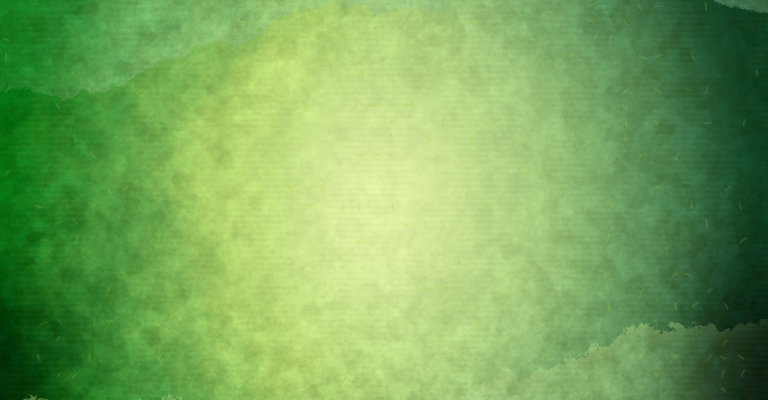
Reproduce this background procedurally as a Shadertoy shader.

```glsl
// Weathered green paper with a pale central glow, dark sides and two torn water stains.

const vec2 GLOW_CENTER = vec2(0.495, 0.49);
const float GLOW_FLATTEN = 0.42;   // how slowly the glow falls off vertically
const vec3 CORE        = vec3(0.87, 0.935, 0.63);
const vec3 MID_LEFT    = vec3(0.70, 0.83, 0.42);
const vec3 MID_RIGHT   = vec3(0.65, 0.80, 0.49);
const vec3 OUTER_LEFT  = vec3(0.33, 0.60, 0.25);
const vec3 OUTER_RIGHT = vec3(0.36, 0.57, 0.35);
const vec3 RIM_LEFT    = vec3(0.02, 0.44, 0.06);
const vec3 RIM_RIGHT   = vec3(0.06, 0.25, 0.13);
const vec3 TOP_STAIN   = vec3(0.59, 0.79, 0.60);
const vec3 LOW_STAIN   = vec3(0.66, 0.78, 0.48);
const vec3 FLECK       = vec3(0.73, 0.84, 0.24);
const float MOTTLE = 0.26;
const float WEAVE = 0.008;
const float CORNER_SHADE = 0.65;

vec2 hash2(vec2 cell) {
    vec3 q = fract(cell.xyx * vec3(0.1031, 0.1030, 0.0973));
    q += dot(q, q.yzx + 33.33);
    return fract((q.xx + q.yz) * q.zy);
}

// Soft cellular noise: nearby cell values blended by distance, about -0.5 to 0.5
float softCells(vec2 p) {
    vec2 base = floor(p);
    float total = 0.0, weightSum = 0.0;
    for (int y = -1; y <= 1; y++)
    for (int x = -1; x <= 1; x++) {
        vec2 cell = base + vec2(x, y);
        vec2 offset = cell + hash2(cell) - p;
        float weight = exp(-7.0 * dot(offset, offset));
        total += weight * hash2(cell + 71.0).x;
        weightSum += weight;
    }
    return total / weightSum - 0.5;
}

float layeredCells(vec2 p) {
    float sum = 0.0, gain = 0.5;
    for (int i = 0; i < 5; i++) {
        sum += gain * softCells(p);
        p = mat2(1.6, 1.2, -1.2, 1.6) * p + 17.0;
        gain *= 0.72;
    }
    return sum;
}

// Ragged offset for the torn edges
float tornEdge(float x) {
    return 0.011 * sin(x * 31.0 + 1.0) + 0.007 * sin(x * 73.0)
         + 0.004 * sin(x * 171.0 + 2.0);
}

// Sparse short strokes, one candidate in each cell
float flecks(vec2 p) {
    vec2 cell = floor(p);
    vec2 seed = hash2(cell + 9.0);
    vec2 q = fract(p) - 0.5 - 0.3 * (seed - 0.5);
    float angle = 6.2832 * seed.x;
    q = mat2(cos(angle), sin(angle), -sin(angle), cos(angle)) * q;
    q.y += 0.6 * q.x * q.x;
    float dist = length(vec2(max(abs(q.x) - 0.18, 0.0), q.y));
    return smoothstep(0.10, 0.02, dist) * step(0.80, seed.y);
}

vec3 glowColor(vec2 uv) {
    vec2 d = uv - GLOW_CENTER;
    float side = smoothstep(-0.18, 0.18, d.x);
    float radius = length(d * vec2(1.0, GLOW_FLATTEN));
    vec3 color = mix(CORE, mix(MID_LEFT, MID_RIGHT, side), smoothstep(0.0, 0.24, radius));
    color = mix(color, mix(OUTER_LEFT, OUTER_RIGHT, side), smoothstep(0.18, 0.37, radius));
    color = mix(color, mix(RIM_LEFT, RIM_RIGHT, side), smoothstep(0.32, 0.51, radius));
    float corner = smoothstep(0.32, 0.52, abs(d.x)) * smoothstep(0.55, 0.0, uv.y);
    return color * (1.0 - CORNER_SHADE * corner);
}

void mainImage(out vec4 fragColor, in vec2 fragCoord) {
    vec2 uv = fragCoord / iResolution.xy;
    vec2 p = fragCoord / iResolution.y;
    float broad = layeredCells(p * 7.0);
    float fine = layeredCells(p * 26.0 + 40.0);

    // Glow, its outline loosened by the broad mottling
    vec3 color = glowColor(uv + 0.035 * vec2(broad, fine));

    // Torn stains: upper left and lower right
    float rough = 0.035 * fine + 0.03 * broad;
    float topLine = 0.765 + 0.22 * smoothstep(0.08, 0.45, uv.x)
                  + 0.06 * smoothstep(0.56, 0.64, uv.x)
                  - 0.07 * smoothstep(0.88, 0.98, uv.x);
    float above = uv.y - topLine - tornEdge(uv.x) - rough;
    float lowLine = 0.20 * smoothstep(0.50, 0.93, uv.x) - 0.01;
    float below = lowLine + tornEdge(uv.x + 0.4) + rough - uv.y;
    float topMask = smoothstep(-0.003, 0.005, above);
    float lowMask = smoothstep(-0.003, 0.005, below);
    float topFade = 0.10 + 0.20 * smoothstep(0.0, 0.2, uv.x);
    float lowFade = 0.36 * smoothstep(1.02, 0.78, uv.x) + 0.04;
    color = mix(color, TOP_STAIN, topMask * (topFade + 0.10 * exp(-abs(above) * 60.0)));
    color = mix(color, LOW_STAIN, lowMask * (lowFade + 0.10 * exp(-abs(below) * 60.0)));

    // Paper grain, strongest away from the glow
    float away = smoothstep(0.05, 0.45, length((uv - GLOW_CENTER) * vec2(1.0, 0.6)));
    color *= 1.0 + MOTTLE * mix(0.28, 1.0, away) * (0.6 * broad + fine);
    color.rb += 0.05 * away * vec2(broad, fine);
    color = mix(color, FLECK, 0.28 * flecks(p * 24.0 + 0.4 * broad) * (1.0 - 0.5 * away));
    color += WEAVE * sin(p.y * 420.0) * sin(p.x * 12.0 + 3.0 * broad);

    fragColor = vec4(clamp(color, 0.0, 1.0), 1.0);
}
```
